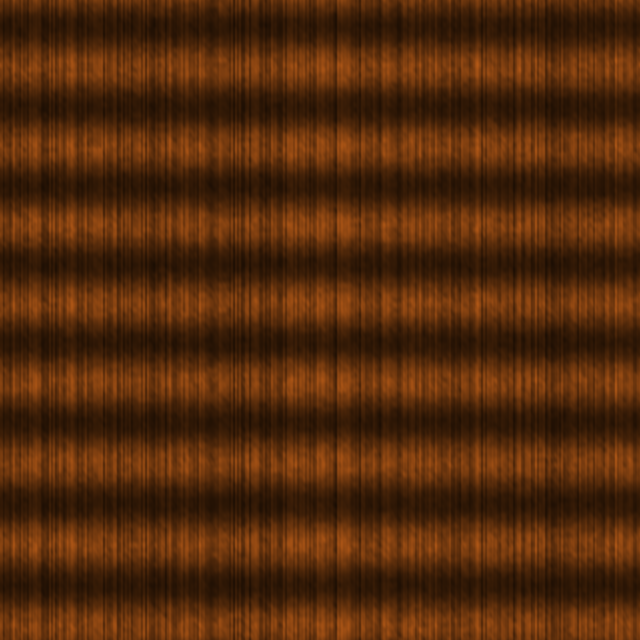
Reproduce this texture procedurally as a three.js fragment shader.

```glsl
varying vec2 vUv;

const float TAU = 6.2831853;
const float BANDS = 8.0;
const float BAND_CENTER = 0.961;    // height of the topmost dark band
const float BAND_DRIFT = 0.004;     // slow unevenness of the band spacing
const float DRIFT_PEAK = 0.87;
const float BAND_WOBBLE = 0.005;    // ragged band edges
const float BAND_GAMMA = 1.1;       // widens the dark bands
const float STRAND_CONTRAST = 0.80;
const float MOTTLE_CONTRAST = 0.34;
const vec3 DARK_BROWN = vec3(0.178, 0.089, 0.021);
const vec3 WARM_BROWN = vec3(0.485, 0.240, 0.061);

float hash(vec2 p) {
  vec3 q = fract(p.xyx * 0.1031);
  q += dot(q, q.yzx + 33.33);
  return fract((q.x + q.y) * q.z);
}

// Value noise that wraps after a whole number of cells
float noise(vec2 uv, vec2 cells, float seed) {
  vec2 p = uv * cells;
  vec2 i = floor(p);
  vec2 f = fract(p);
  f = f * f * (3.0 - 2.0 * f);
  vec2 a = mod(i, cells) + seed;
  vec2 b = mod(i + 1.0, cells) + seed;
  float low = mix(hash(a), hash(vec2(b.x, a.y)), f.x);
  float high = mix(hash(vec2(a.x, b.y)), hash(b), f.x);
  return mix(low, high, f.y);
}

// Vertical fibres, unbroken from bottom to top
float strands(float x) {
  vec2 line = vec2(x, 0.0);
  return 0.62 * noise(line, vec2(320.0, 1.0), 11.0)
       + 0.28 * noise(line, vec2(240.0, 1.0), 37.0)
       + 0.10 * noise(line, vec2(64.0, 1.0), 71.0);
}

// Small soft blotches, the finer ones slanted by one whole turn
float mottle(vec2 uv) {
  vec2 slanted = vec2(uv.x, uv.y + uv.x);
  return 0.45 * noise(slanted, vec2(160.0, 128.0), 19.0)
       + 0.55 * noise(uv, vec2(128.0, 128.0), 53.0);
}

// 0 in the middle of a dark band, 1 in the middle of a light one
float bandLight(vec2 uv) {
  float drift = BAND_DRIFT * cos(TAU * (uv.y - DRIFT_PEAK));
  float wobble = BAND_WOBBLE * (noise(uv, vec2(128.0, 48.0), 5.0) - 0.5);
  float y = uv.y - BAND_CENTER + drift + wobble;
  return pow(0.5 - 0.5 * cos(TAU * BANDS * y), BAND_GAMMA);
}

void main() {
  float grain = 1.0 + STRAND_CONTRAST * (strands(vUv.x) - 0.5)
                    + MOTTLE_CONTRAST * (mottle(vUv) - 0.5);
  vec3 color = mix(DARK_BROWN, WARM_BROWN, bandLight(vUv)) * grain;
  gl_FragColor = vec4(color, 1.0);
}
```
